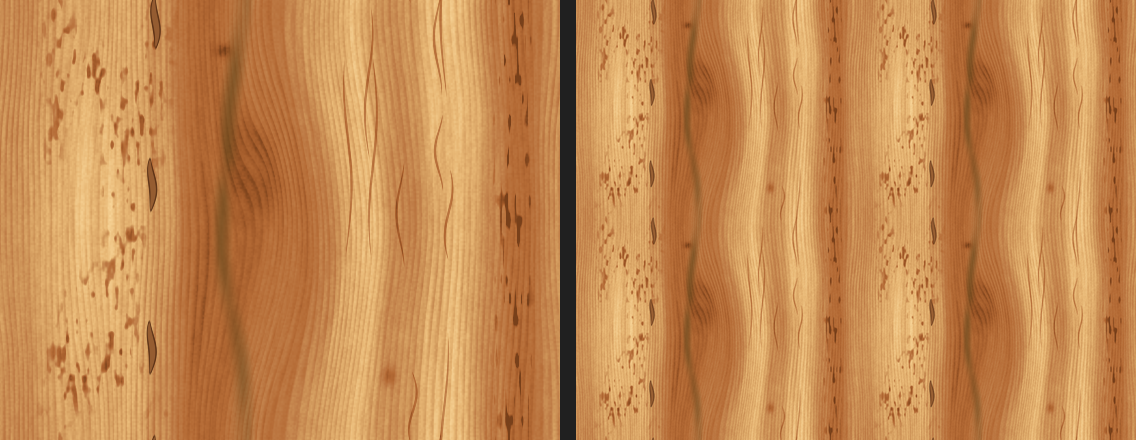
Left, the tile; right, the same tile 2 across and 2 down.
A WebGL 2 fragment shader for this texture:

```glsl
#version 300 es
precision highp float;
// Seamless plank of warm wood: pale sapwood, dark heartwood, fine grain, flecks and cracks.
uniform vec2 u_resolution;
out vec4 fragColor;

const float TAU = 6.2831853;

float hash(vec2 p) {
  return fract(sin(dot(p, vec2(127.1, 311.7))) * 43758.5453);
}

// Signed offset to the nearest repeat.
float wrap(float d) { return d - floor(d + 0.5); }
vec2 wrap(vec2 d) { return d - floor(d + 0.5); }

// Value noise with a whole number of cells per tile.
float noise(vec2 uv, vec2 cells) {
  vec2 p = uv * cells, i = floor(p), f = fract(p);
  f = f * f * (3.0 - 2.0 * f);
  vec2 a = floor(mod(i + 0.5, cells));
  vec2 b = floor(mod(i + 1.5, cells));
  vec2 seed = cells * 1.7;
  return mix(mix(hash(a + seed), hash(vec2(b.x, a.y) + seed), f.x),
             mix(hash(vec2(a.x, b.y) + seed), hash(b + seed), f.x), f.y);
}

float centred(vec2 uv, vec2 cells) { return noise(uv, cells) - 0.5; }

// Soft-edged vertical band.
float band(float x, float centre, float halfWidth, float soft) {
  return 1.0 - smoothstep(halfWidth - soft, halfWidth + soft, abs(wrap(x - centre)));
}

// Soft elliptical spot.
float spot(vec2 uv, vec2 centre, vec2 size) {
  vec2 d = wrap(uv - centre) / size;
  return exp(-dot(d, d));
}

// Tapered vertical crack that wanders slightly.
float crack(vec2 uv, vec2 centre, float halfLength, float halfWidth, float sway) {
  vec2 d = wrap(uv - centre);
  float along = d.y / halfLength;
  float taper = max(0.0, 1.0 - along * along);
  float off = abs(d.x + sway * sin(along * 3.0 + centre.x * 90.0));
  return smoothstep(0.0, 0.25, taper)
       * (1.0 - smoothstep(-0.0008, 0.0014, off - halfWidth * taper));
}

// Bends x so that the grain swells around the heart and its knot.
float grainFlow(vec2 uv, vec2 knot) {
  float x = uv.x + 0.032 * centred(uv, vec2(3, 2)) + 0.014 * centred(uv, vec2(7, 4));
  x += 0.028 * cos(TAU * (uv.y + 0.06)) * spot(vec2(uv.x, 0), vec2(0.53, 0), vec2(0.14, 1));
  return x - 0.55 * wrap(uv.x - knot.x) * spot(uv, knot, vec2(0.06, 0.2));
}

// Growth lines: slow rise to a dark edge, then a quick fall.
float growthLines(vec2 grain, float count) {
  float s = fract(grain.x * count + 3.5 * noise(grain, vec2(12, 2)));
  return smoothstep(0.25, 0.8, s) * (1.0 - smoothstep(0.8, 1.0, s));
}

// Colour ramp from pale (-1) to dark (5).
vec3 woodColour(float depth) {
  vec3 ramp[7] = vec3[7](
    vec3(0.97, 0.83, 0.59), vec3(0.91, 0.72, 0.46), vec3(0.82, 0.60, 0.36),
    vec3(0.75, 0.49, 0.28), vec3(0.71, 0.42, 0.21), vec3(0.63, 0.35, 0.16),
    vec3(0.47, 0.25, 0.10));
  float t = clamp(depth + 1.0, 0.0, 5.999);
  int i = int(t);
  return mix(ramp[i], ramp[i + 1], fract(t));
}

void main() {
  vec2 uv = gl_FragCoord.xy / u_resolution;
  vec2 knot = vec2(0.45, 0.63);
  vec2 grain = vec2(grainFlow(uv, knot), uv.y);

  // Broad zones of sapwood and heartwood.
  float heart = band(grain.x, 0.45, 0.125, 0.045);
  float depth = 0.25 + 1.1 * band(grain.x, 0.0, 0.08, 0.07) + 2.3 * heart
    + 1.35 * band(grain.x, 0.72, 0.042, 0.02) + 1.8 * band(grain.x, 0.915, 0.05, 0.03);

  // Streaks, growth lines and fibres.
  depth += 1.1 * centred(grain, vec2(10, 2)) + 0.9 * centred(grain, vec2(38, 2));
  depth += 0.6 * centred(grain, vec2(95, 4));
  depth += growthLines(grain, 92.0) * mix(0.25, 1.1, noise(grain, vec2(14, 3)));
  depth += 0.5 * centred(grain, vec2(260, 26)) + 0.45 * centred(uv, vec2(300, 220));

  // Knots.
  float core = spot(grain, knot, vec2(0.022, 0.085));
  depth += 3.2 * core * (1.0 - 0.75 * core);
  depth += 2.2 * spot(uv, vec2(0.695, 0.145), vec2(0.012, 0.02));
  depth += 1.8 * spot(uv, vec2(0.40, 0.885), vec2(0.016, 0.015));

  // Clustered flecks in the sapwood, fine ticks in the right band.
  float clump = smoothstep(0.45, 0.75, noise(uv, vec2(14, 6)));
  float fleck = smoothstep(0.58, 0.8, noise(grain, vec2(105, 30)) * 0.7 + noise(uv, vec2(190, 70)) * 0.3);
  depth += 3.6 * fleck * clump * band(uv.x, 0.19, 0.1, 0.04);
  depth += 2.6 * smoothstep(0.74, 0.9, noise(grain, vec2(210, 22))) * band(uv.x, 0.915, 0.03, 0.02);

  // Thin veins in the right sapwood.
  for (int i = 0; i < 9; i++) {
    float k = float(i);
    vec2 centre = vec2(0.61 + 0.25 * hash(vec2(k, 3.0)), hash(vec2(k, 8.0)));
    depth += 2.4 * crack(uv, centre, 0.08 + 0.17 * hash(vec2(k, 5.0)), 0.0018, 0.007);
  }

  vec3 colour = woodColour(depth);

  // Olive stain wandering through the heart.
  float stainX = 0.415 + 0.022 * cos(TAU * (uv.y - 0.05)) + 0.02 * centred(uv, vec2(2, 5));
  float stain = band(uv.x, stainX, 0.012, 0.014) * smoothstep(0.25, 0.7, noise(grain, vec2(30, 4)));
  colour = mix(colour, vec3(0.40, 0.28, 0.11), 0.65 * stain);

  // Open resin cracks with a dark rim.
  for (int i = 0; i < 3; i++) {
    vec2 centre = vec2(0.268 + 0.01 * hash(vec2(float(i), 2.0)), 0.21 + 0.37 * float(i));
    float rim = crack(uv, centre, 0.065, 0.0075, 0.003);
    float inside = crack(uv, centre, 0.06, 0.0048, 0.003);
    colour = mix(colour, vec3(0.33, 0.17, 0.07), 0.9 * rim);
    colour = mix(colour, vec3(0.62, 0.39, 0.21), 0.85 * inside);
  }

  fragColor = vec4(colour, 1.0);
}
```
